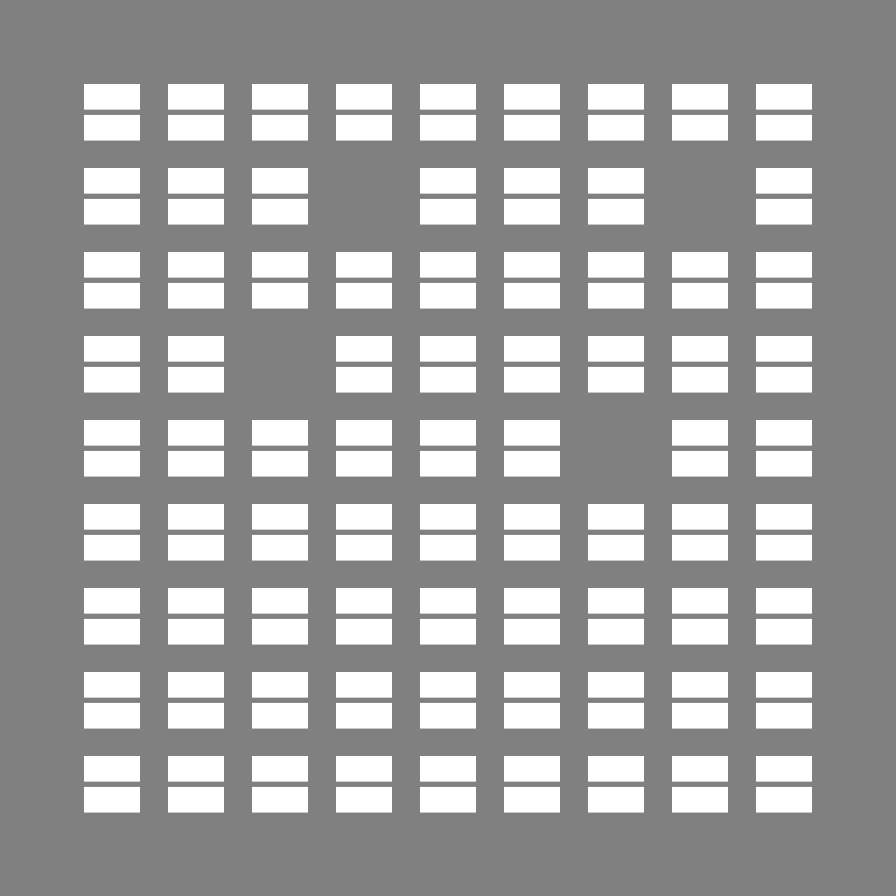
Reproduce this pattern procedurally as a three.js fragment shader.

```glsl
varying vec2 vUv;

const float GRID_COUNT = 9.0;              // tiles across and down
const float PITCH = 48.0 / 512.0;          // tile spacing, also the outer margin
const float TILE_WIDTH = 32.0 / 512.0;
const float BAR_HEIGHT = 14.65 / 512.0;    // each of the two bars in a tile
const float BAR_GAP = 3.01 / 512.0;        // slit between the bars
const vec3 BACKGROUND = vec3(0.502);
const vec3 BAR_COLOR = vec3(1.0);

// Empty cells as (column, row), counted from the upper left
const vec2 EMPTY_A = vec2(3.0, 1.0);
const vec2 EMPTY_B = vec2(7.0, 1.0);
const vec2 EMPTY_C = vec2(2.0, 3.0);
const vec2 EMPTY_D = vec2(6.0, 4.0);

// Share of a pixel-wide window around x that lies between lo and hi
float spanCoverage(float x, float lo, float hi, float pixel) {
  float overlap = min(x + 0.5 * pixel, hi) - max(x - 0.5 * pixel, lo);
  return clamp(overlap / pixel, 0.0, 1.0);
}

bool isFilled(vec2 cell) {
  bool inGrid = all(greaterThanEqual(cell, vec2(0.0))) &&
                all(lessThan(cell, vec2(GRID_COUNT)));
  bool isEmpty = cell == EMPTY_A || cell == EMPTY_B ||
                 cell == EMPTY_C || cell == EMPTY_D;
  return inGrid && !isEmpty;
}

// Two stacked bars, with the origin at the tile's upper left corner
float tileCoverage(vec2 p, vec2 pixel) {
  float lowerTop = BAR_HEIGHT + BAR_GAP;
  float across = spanCoverage(p.x, 0.0, TILE_WIDTH, pixel.x);
  float upper = spanCoverage(p.y, 0.0, BAR_HEIGHT, pixel.y);
  float lower = spanCoverage(p.y, lowerTop, lowerTop + BAR_HEIGHT, pixel.y);
  return across * min(upper + lower, 1.0);
}

void main() {
  vec2 pixel = max(fwidth(vUv), vec2(1e-5));
  vec2 p = vec2(vUv.x, 1.0 - vUv.y) - PITCH;

  // Cell borders run midway between tiles, so tile edges stay smooth
  float halfSpace = 0.5 * (PITCH - TILE_WIDTH);
  vec2 cell = floor((p + halfSpace) / PITCH);
  vec2 local = p - cell * PITCH;

  float coverage = isFilled(cell) ? tileCoverage(local, pixel) : 0.0;
  gl_FragColor = vec4(mix(BACKGROUND, BAR_COLOR, coverage), 1.0);
}
```
